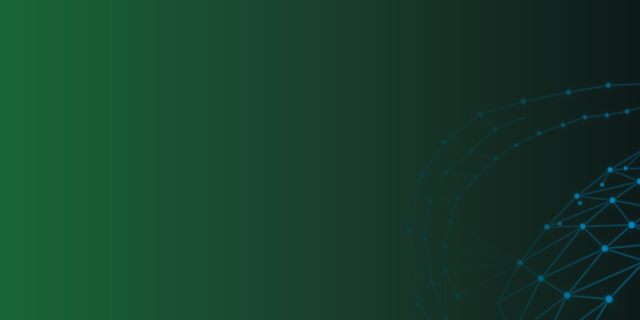
Write a Shadertoy shader that draws this background.

```glsl
// Dark green gradient with a blue wireframe globe and a faint outer ring at the lower right.

float hash(vec2 p) {
    vec3 q = fract(p.xyx * vec3(0.1031, 0.1030, 0.0973));
    q += dot(q, q.yzx + 33.33);
    return fract((q.x + q.y) * q.z);
}

float signedPow(float x, float e) {
    return sign(x) * pow(abs(x), e);
}

// Globe vertex: ring 0 is the rim, higher rings lie further inside
vec2 globeNode(int ring, int i) {
    float k = float(ring);
    float radius = 1.055 - 0.073 * k - 0.0082 * k * k;
    float angle = ring == 0 ? 0.576 + 0.133 * signedPow(float(i), 0.97)
                            : 0.570 + 0.215 * signedPow(float(i), 0.67);
    if (ring == 3) angle += 0.08;
    return vec2(2.510, -0.396) + radius * vec2(-cos(angle), sin(angle));
}

// Small beads just inside the rim
vec2 beadNode(int i) {
    float angle = 0.742 + 0.087 * float(i);
    return vec2(2.510, -0.396) + 1.032 * vec2(-cos(angle), sin(angle));
}

// Outer band vertex: rows of superellipses, denser towards the top
vec2 bandNode(int row, int i) {
    float j = float(row);
    float u = float(i) / (8.0 + 3.0 * j);
    float t = 1.57 * (1.0 - pow(max(1.0 - u, 0.0), 1.6)) + 0.03;
    float e = 2.0 / (2.6 - 0.3 * j);
    vec2 radii = vec2(0.805 - 0.054 * j, 0.487 - 0.022 * j);
    vec2 arc = vec2(-signedPow(cos(t), e), signedPow(sin(t), e));
    vec2 seed = vec2(float(i) + 7.0, j * 5.0 + 3.0);
    vec2 jitter = vec2(hash(seed), hash(seed + 19.0)) - 0.5;
    return vec2(2.083, 0.245 - 0.013 * j) + radii * arc + 0.014 * jitter;
}

// Soft strand between two vertices
float link(vec2 p, vec2 a, vec2 b) {
    vec2 pa = p - a, ba = b - a;
    float h = clamp(dot(pa, ba) / dot(ba, ba), 0.0, 1.0);
    float d = length(pa - ba * h) / 0.0034;
    return exp(-d * d);
}

// Vertex with a soft rim and a faint halo
float spot(vec2 p, vec2 centre, float size) {
    float d = length(p - centre) / size;
    return max(1.0 - smoothstep(0.5, 1.4, d), 0.15 * exp(-d * d / 3.0));
}

void mainImage(out vec4 fragColor, in vec2 fragCoord) {
    vec2 p = fragCoord / iResolution.y;
    float x = fragCoord.x / iResolution.x;
    p.x = x * 2.0;

    // Three-stop horizontal gradient with faint vertical bands
    vec3 color = x < 0.5
        ? mix(vec3(0.092, 0.40, 0.215), vec3(0.105, 0.25, 0.18), x * 2.0)
        : mix(vec3(0.105, 0.25, 0.18), vec3(0.05, 0.102, 0.097), x * 2.0 - 1.0);
    color.rb += 0.005 * (hash(vec2(floor(x * 22.0), 4.0)) - 0.5);

    float net = 0.0;
    if (p.x > 1.2) {
        // Outer band; the middle row stops before the top
        for (int row = 0; row < 3; row++) {
            for (int i = -2; i < 13; i++) {
                if (row == 1 && i > 4) continue;
                vec2 a = bandNode(row, i);
                net = max(net, 0.48 * spot(p, a, row == 0 ? 0.0085 : 0.0072));
                net = max(net, 0.20 * link(p, a, bandNode(row, i + 1)));
                if (row < 2 && i < 4) net = max(net, 0.10 * link(p, a, bandNode(row + 1, i + 1)));
            }
        }

        // Globe mesh, with faint strands reaching the band
        for (int ring = 0; ring < 4; ring++) {
            for (int i = -1; i < 5; i++) {
                vec2 a = globeNode(ring, i);
                float strength = 0.24 + 0.05 * float(ring);
                net = max(net, strength * link(p, a, globeNode(ring, i + 1)));
                if (ring < 3) {
                    net = max(net, strength * link(p, a, globeNode(ring + 1, i)));
                    net = max(net, strength * link(p, a, globeNode(ring + 1, i + 1)));
                }
                if (i >= 0) net = max(net, 0.78 * spot(p, a, 0.0088 + 0.0012 * float(ring)));
            }
        }
        for (int i = 0; i < 4; i++) {
            vec2 bead = beadNode(i);
            net = max(net, 0.65 * spot(p, bead, 0.0068));
            net = max(net, 0.20 * link(p, bead, globeNode(0, i + 1)));
            net = max(net, 0.08 * link(p, globeNode(0, 0), bandNode(2, i - 2)));
        }
    }

    // Teal on the left, bright blue at the right edge
    vec3 accent = mix(vec3(0.0, 0.29, 0.36), vec3(0.0, 0.64, 0.92), smoothstep(1.45, 2.0, p.x));
    fragColor = vec4(mix(color, accent, net), 1.0);
}
```
